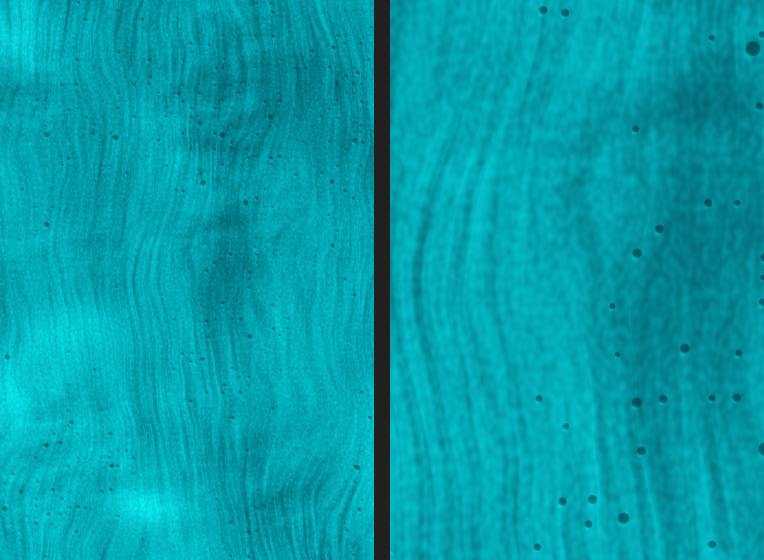
Left: the whole. Right: its middle third, enlarged.
Write a Shadertoy shader that draws this texture.

```glsl
const vec3 DEEP_TEAL = vec3(0.01, 0.30, 0.35);
const vec3 TEAL = vec3(0.01, 0.65, 0.70);
const vec3 BRIGHT_CYAN = vec3(0.04, 0.98, 1.0);

vec2 hash2(vec2 cell) {
    vec3 q = fract(cell.xyx * vec3(0.1031, 0.1030, 0.0973));
    q += dot(q, q.yzx + 33.33);
    return fract((q.xx + q.yz) * q.zy);
}

// Gradient noise, roughly -0.7 to 0.7
float corner(vec2 cell, vec2 offset) {
    float angle = 6.2832 * hash2(cell).x;
    return dot(vec2(cos(angle), sin(angle)), offset);
}

float noise(vec2 p) {
    vec2 i = floor(p), f = fract(p);
    vec2 u = f * f * f * (f * (f * 6.0 - 15.0) + 10.0);
    vec2 e = vec2(1.0, 0.0);
    return mix(mix(corner(i, f), corner(i + e, f - e), u.x),
               mix(corner(i + e.yx, f - e.yx), corner(i + 1.0, f - 1.0), u.x), u.y);
}

float fbm(vec2 p) {
    float sum = 0.0, amp = 1.0;
    for (int k = 0; k < 4; k++) {
        sum += amp * noise(p);
        p = mat2(1.6, 1.2, -1.2, 1.6) * p + 7.3;
        amp *= 0.5;
    }
    return sum;
}

float glow(vec2 p, vec2 center, vec2 radius) {
    vec2 d = (p - center) / radius;
    return exp(-dot(d, d));
}

// Sideways drift that bends the vertical fibres
float drift(vec2 p) {
    return 0.11 * noise(p * vec2(2.6, 1.9) + 3.1)
         + 0.035 * noise(p * vec2(7.0, 4.5) + 11.7)
         + 0.008 * noise(p * vec2(16.0, 13.0) + 5.9);
}

// Thin crease along the zero line of stretched noise
float crease(vec2 p, float width) {
    return 1.0 - smoothstep(0.0, width, abs(noise(p)));
}

float fibres(vec2 q) {
    return 0.045 * noise(q * vec2(28.0, 1.8))
         + 0.075 * noise(q * vec2(62.0, 3.5) + 17.0)
         + 0.070 * noise(q * vec2(115.0, 8.0) + 41.0)
         - 0.040 * crease(q * vec2(24.0, 1.3) + 29.0, 0.10)
         + 0.025 * crease(q * vec2(34.0, 2.2) + 53.0, 0.08);
}

// Round pits: dark core with a light lower rim
float pits(vec2 p, float scale, float chance, float size, float pixel) {
    vec2 cell = floor(p * scale);
    vec2 rnd = hash2(cell + 71.0);
    vec2 d = (fract(p * scale) - mix(vec2(0.35), vec2(0.65), hash2(cell + 19.0))) / scale;
    float radius = size * mix(0.5, 1.0, rnd.y);
    float core = 1.0 - smoothstep(radius - pixel, radius + pixel, length(d));
    float rim = 1.0 - smoothstep(0.0, radius + pixel, length(d + radius * vec2(0.5, 1.0)));
    return step(rnd.x, chance) * (0.10 * rim - 0.22 * core);
}

// Broad light and shade across the sheet
float broadLight(vec2 p) {
    float light = 0.10 * fbm(p * vec2(2.8, 2.4) + 8.0) + 0.03 * (0.6 - p.y);
    light -= 0.12 * glow(p, vec2(0.68, 1.20), vec2(0.20, 0.22));
    light -= 0.10 * glow(p, vec2(0.61, 0.80), vec2(0.08, 0.30));
    light -= 0.08 * glow(p, vec2(0.66, 0.10), vec2(0.10, 0.25));
    light += 0.15 * glow(p, vec2(0.00, 0.45), vec2(0.10, 0.12));
    light += 0.19 * glow(p, vec2(0.39, 0.14), vec2(0.09, 0.05));
    light += 0.12 * glow(p, vec2(0.20, 0.62), vec2(0.14, 0.08));
    light += 0.12 * glow(p, vec2(0.02, 1.39), vec2(0.09, 0.10));
    light += 0.08 * glow(p, vec2(0.94, 0.38), vec2(0.08, 0.10));
    return light;
}

// Relief of soft dents lit from above left
float dents(vec2 p) {
    vec2 q = p * vec2(5.0, 7.0) + 0.5 * noise(p * 4.0);
    float slope = fbm(q + vec2(-0.08, 0.12)) - fbm(q);
    return 0.16 * slope * smoothstep(-0.15, 0.35, noise(p * 2.7 + 23.0));
}

vec3 paint(float tone) {
    vec3 dark = mix(DEEP_TEAL, TEAL, smoothstep(-0.42, 0.42, tone) * 2.0);
    vec3 light = mix(TEAL, BRIGHT_CYAN, clamp(tone / 0.33, 0.0, 1.0));
    return tone < 0.0 ? min(dark, TEAL) : light;
}

void mainImage(out vec4 fragColor, in vec2 fragCoord) {
    float pixel = 1.0 / iResolution.x;
    vec2 p = fragCoord * pixel;
    vec2 grain = vec2(p.x + drift(p), p.y);

    float fibreStrength = 0.75 + 0.7 * smoothstep(-0.3, 0.4, noise(p * 3.0 + 37.0));
    float pitChance = 0.20 * smoothstep(-0.25, 0.35, noise(p * vec2(4.0, 2.0) + 61.0));

    float tone = broadLight(p) + dents(p) + fibreStrength * fibres(grain);
    tone += 0.075 * noise(p * vec2(170.0, 120.0)) + 0.05 * noise(p * 85.0 + 13.0);
    tone += pits(p, 46.0, pitChance, 0.0042, pixel);
    tone += pits(p + 0.37, 17.0, 0.5 * pitChance, 0.0075, pixel);

    fragColor = vec4(paint(tone + 0.01), 1.0);
}
```
